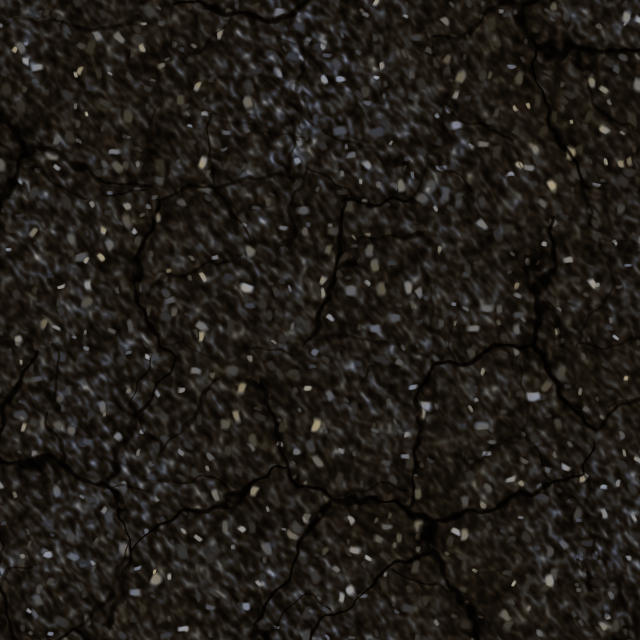
Reproduce this texture procedurally as a WebGL 1 fragment shader.

```glsl
precision highp float;
// Weathered dark asphalt: slanted gritty grain, scattered pale stone chips, branching cracks.
// Grain is stretched gradient noise mapped through exp() for a skewed, mostly dark tone;
// cracks are warped Voronoi borders, each with its own strength.
uniform vec2 u_resolution;

const float MEDIAN_TONE  = 0.092;  // brightness of average ground
const float GRAIN_ANGLE  = -0.92;  // direction of the streaks, radians
const vec2  COARSE_GRAIN = vec2(42.0, 74.0);   // frequency along, across
const vec2  FINE_GRAIN   = vec2(80.0, 128.0);
const float COARSE_GAIN  = 1.7;
const float FINE_GAIN    = 1.15;
const float PATCH_GAIN   = 0.7;
const float CHIP_GRID    = 42.0;   // chip cells per canvas
const float CHIP_SHARE   = 0.55;   // part of the cells holding a chip
const float CRACK_GRID   = 4.3;    // main slabs per canvas
const float FISSURE_GRID = 8.5;    // secondary slabs per canvas
const float CRACK_WIDTH  = 0.0075;
const vec3  EARTH_TINT   = vec3(1.32, 0.97, 0.60);
const vec3  STONE_TINT   = vec3(1.01, 1.00, 0.95);
const vec3  COOL_TINT    = vec3(0.93, 0.98, 1.16);
const vec3  WARM_TINT    = vec3(1.08, 1.00, 0.84);

vec2 hash2(vec2 p) {
  vec3 q = fract(p.xyx * vec3(0.1031, 0.1030, 0.0973));
  q += dot(q, q.yzx + 33.33);
  return fract((q.xx + q.yz) * q.zy);
}

float cornerRamp(vec2 cell, vec2 offset) {
  float a = 6.2832 * hash2(cell).x;
  return dot(vec2(cos(a), sin(a)), offset);
}

// Gradient noise, roughly -0.7 to 0.7
float noise(vec2 p) {
  vec2 i = floor(p), f = p - i, e = vec2(1.0, 0.0);
  vec2 u = f * f * f * (f * (f * 6.0 - 15.0) + 10.0);
  return mix(mix(cornerRamp(i, f), cornerRamp(i + e, f - e), u.x),
             mix(cornerRamp(i + e.yx, f - e.yx), cornerRamp(i + 1.0, f - 1.0), u.x), u.y);
}

vec2 rotate(vec2 p, float a) {
  float c = cos(a), s = sin(a);
  return vec2(c * p.x + s * p.y, c * p.y - s * p.x);
}

vec2 noise2(vec2 p) {
  return vec2(noise(p), noise(p + 57.3));
}

// Darkness of Voronoi borders; every pair of slabs shares one crack strength
float cracks(vec2 uv, float grid, float width, float missing, float seed) {
  vec2 p = uv * grid + seed, base = floor(p);
  vec2 home = base, toHome = vec2(9.0);
  for (int y = -1; y <= 1; y++) for (int x = -1; x <= 1; x++) {
    vec2 cell = base + vec2(x, y);
    vec2 d = cell + 0.1 + 0.8 * hash2(cell) - p;
    if (dot(d, d) < dot(toHome, toHome)) { toHome = d; home = cell; }
  }
  float dark = 0.0;
  for (int y = -2; y <= 2; y++) for (int x = -2; x <= 2; x++) {
    vec2 cell = home + vec2(x, y);
    vec2 d = cell + 0.1 + 0.8 * hash2(cell) - p;
    vec2 span = d - toHome;
    if (dot(span, span) > 0.0001) {
      float border = dot(0.5 * (d + toHome), normalize(span)) / grid;
      float strength = smoothstep(missing, missing + 0.4, hash2(home + cell + 91.0).x);
      float core = 1.0 - smoothstep(0.15 * width, width, border);
      float shade = 0.3 * exp(-border / (1.6 * width));
      dark = max(dark, strength * max(core, shade));
    }
  }
  return dark;
}

// Nearest stone chip: x = coverage, y = tone, z = tint choice
vec3 chips(vec2 uv) {
  vec2 p = uv * CHIP_GRID, base = floor(p);
  vec3 best = vec3(0.0);
  for (int y = -1; y <= 1; y++) for (int x = -1; x <= 1; x++) {
    vec2 cell = base + vec2(x, y);
    vec2 look = hash2(cell + 17.0), form = hash2(cell + 43.0);
    vec2 d = rotate(p - cell - hash2(cell), GRAIN_ANGLE + 2.2 * (form.x - 0.5));
    d = abs(d / (mix(0.16, 0.38, form.y * form.y) * vec2(1.35, 0.85)));
    float rim = mix(length(d), max(d.x, d.y), 0.45);
    float cover = (1.0 - smoothstep(0.45, 1.25, rim)) * step(look.x, CHIP_SHARE);
    float tone = 0.17 + 0.45 * pow(look.y, 3.0);
    if (cover * tone > best.x * best.y) best = vec3(cover, tone, form.x);
  }
  return best;
}

void main() {
  vec2 uv = gl_FragCoord.xy / u_resolution.y;

  // Slanted grain over broad patches
  vec2 along = rotate(uv + 0.004 * noise2(uv * 38.0), GRAIN_ANGLE);
  float region = noise(uv * 3.2 + 8.0);
  float grain = COARSE_GAIN * noise(along * COARSE_GRAIN) + FINE_GAIN * noise(along * FINE_GRAIN + 31.0);
  float patches = PATCH_GAIN * (noise(uv * 14.0 + 5.0) + 0.6 * region);
  float tone = MEDIAN_TONE * exp(grain * (1.0 + 0.5 * region) + patches);

  // Pale chips
  vec3 chip = chips(uv + 0.005 * noise2(uv * 60.0));
  tone = mix(tone, max(tone, chip.y), chip.x);

  // Cracks with ragged edges and uneven width
  vec2 bent = uv + 0.055 * noise2(uv * 5.0) + 0.022 * noise2(uv * 17.0) + 0.009 * noise2(uv * 46.0);
  float width = CRACK_WIDTH * (1.0 + 1.1 * noise(uv * 9.0 + 70.0));
  float crack = cracks(bent, CRACK_GRID, width, 0.15, 3.0);
  crack = max(crack, 0.75 * cracks(bent, FISSURE_GRID, 0.7 * width, 0.55, 40.0));
  tone *= mix(1.0, 0.14, crack);

  // Brown when dark, grey when bright, with cool and warm stones
  float hue = 0.5 + 0.7 * region + 0.8 * noise(uv * 34.0) + 0.6 * chip.x * (chip.z - 0.5);
  vec3 stone = STONE_TINT * mix(WARM_TINT, COOL_TINT, clamp(hue, 0.0, 1.0));
  vec3 color = tone * mix(EARTH_TINT, stone, smoothstep(0.03, 0.21, tone));
  gl_FragColor = vec4(min(color, 0.8), 1.0);
}
```
